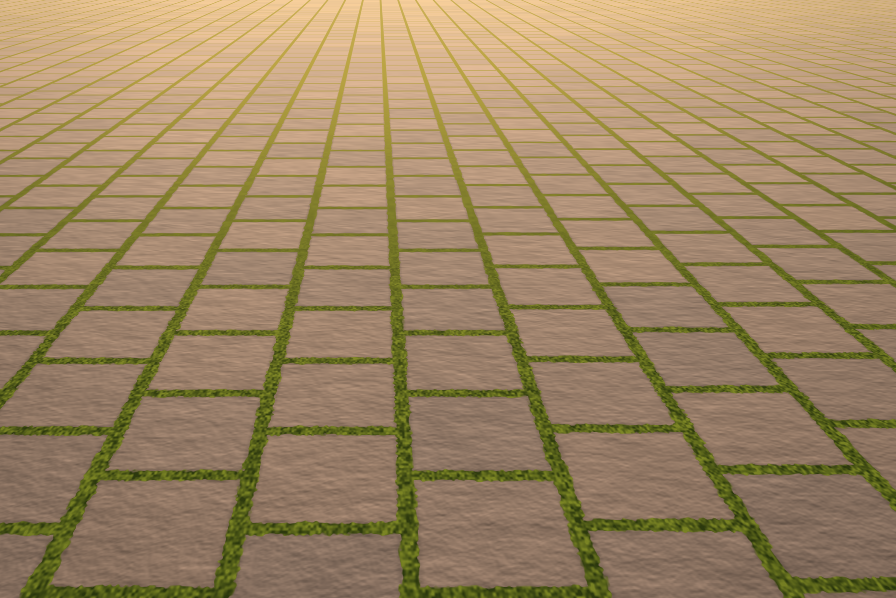
Write a WebGL 2 fragment shader that draws this texture.

```glsl
#version 300 es
precision highp float;
// Stone paving with grass joints, receding toward a warm low light.

#define HORIZON 0.1016      // height of the horizon above the top edge
#define VANISH_X 0.631      // vanishing point, in canvas heights
#define COLUMN_WIDTH 0.29
#define COLUMN_SHIFT 0.0525
#define ROW_SCALE 4.957
#define ROW_SHIFT 0.53
#define JOINT vec2(0.054, 0.051)
#define RAGGED 0.034
#define GLOW_FALLOFF 2.8

uniform vec2 u_resolution;
out vec4 fragColor;

float hash(vec2 p) {
  vec3 q = fract(p.xyx * 0.1031);
  q += dot(q, q.yzx + 33.33);
  return fract((q.x + q.y) * q.z);
}

float noise(vec2 p) {
  vec2 cell = floor(p), f = fract(p);
  f = f * f * (3.0 - 2.0 * f);
  return mix(mix(hash(cell), hash(cell + vec2(1, 0)), f.x),
             mix(hash(cell + vec2(0, 1)), hash(cell + vec2(1, 1)), f.x), f.y);
}

// Noise centred on zero that fades out once it is finer than a pixel.
float grain(vec2 ground, vec2 frequency, vec2 footprint) {
  vec2 size = footprint * frequency;
  float visible = 1.0 - smoothstep(0.5, 1.5, max(size.x, size.y));
  return (noise(ground * frequency) - 0.5) * visible;
}

float slate(vec2 p, vec2 footprint) {
  float sum = 0.0, gain = 0.4;
  vec2 frequency = vec2(4.0, 7.0);
  for (int i = 0; i < 5; i++) {
    sum += gain * grain(p, frequency, footprint);
    frequency *= 1.9;
    gain *= 0.8;
  }
  return sum;
}

// Joint coverage along one axis, tending to its mean when unresolved.
float joint(float coord, float halfWidth, float footprint) {
  float edge = 0.5 - abs(fract(coord) - 0.5);
  float soft = 0.55 * footprint + 0.003;
  float cover = 1.0 - smoothstep(halfWidth - soft, halfWidth + soft, edge);
  return mix(cover, 2.0 * halfWidth, smoothstep(0.3, 0.75, footprint));
}

void main() {
  vec2 p = gl_FragCoord.xy / u_resolution.y;
  float down = 1.0 - p.y;
  float depth = down + HORIZON;

  // Perspective ground plane: columns and rows
  vec2 ground = vec2(((p.x - VANISH_X) / depth - COLUMN_SHIFT) / COLUMN_WIDTH,
                     ROW_SCALE / depth);
  vec2 dx = dFdx(ground), dy = dFdy(ground);
  vec2 footprint = sqrt(dx * dx + dy * dy);

  // Running bond: every second column moves by half a stone
  float column = floor(ground.x);
  float row = ground.y - ROW_SHIFT - 0.5 * mod(column, 2.0)
            - 0.03 * clamp(column, 0.0, 4.0);
  vec2 stoneId = vec2(column, floor(row));
  float tone = hash(stoneId + 71.0) - 0.5;

  // Ragged joints
  float tuft = grain(ground, vec2(46.0, 34.0), footprint);
  float clump = grain(ground + 9.0, vec2(15.0, 11.0), footprint);
  vec2 width = JOINT + RAGGED * (0.7 * tuft + 0.6 * clump);
  float alongColumn = joint(ground.x, width.x, footprint.x);
  float alongRow = joint(row, width.y, footprint.y);
  float far = exp(-GLOW_FALLOFF * down);
  alongRow *= 1.0 - 0.35 * smoothstep(0.5, 0.85, far);
  float grassCover = max(alongColumn, alongRow);

  // Low light, strongest left of the centre at the top
  float side = p.x - 0.55;
  float glow = far * (1.0 - 0.22 * smoothstep(0.15, 0.95, side)
                          - 0.12 * smoothstep(0.15, 0.6, -side));

  // Stone with layered relief
  vec2 stonePoint = ground + stoneId.x * vec2(0.0, 3.7);
  float surface = slate(stonePoint, footprint);
  float relief = surface - slate(stonePoint + vec2(0.008, 0.02), footprint);
  vec3 stone = mix(vec3(0.525, 0.43, 0.365), vec3(0.98, 0.815, 0.665), glow);
  stone *= 1.0 + 0.06 * tone + 0.14 * surface + 0.5 * relief;
  stone += vec3(0.01, 0.0, -0.01) * tone;

  // Soft shade where stone meets grass
  vec2 edge = 0.5 - abs(fract(vec2(ground.x, row)) - 0.5) - JOINT;
  float shade = 1.0 - smoothstep(0.0, 0.03, min(edge.x, edge.y));
  stone *= 1.0 - 0.09 * shade * (1.0 - smoothstep(0.05, 0.2, footprint.y));

  // Grass with bright blades and dark gaps
  float blade = grain(ground + 3.0, vec2(62.0, 42.0), footprint);
  float lush = clamp(0.5 + 0.85 * blade + 0.65 * tuft + 0.3 * clump, 0.0, 1.0);
  vec3 nearGrass = mix(vec3(0.17, 0.22, 0.05), vec3(0.48, 0.52, 0.14), lush);
  vec3 grass = mix(nearGrass, vec3(0.74, 0.65, 0.27), smoothstep(0.04, 0.8, glow));

  // Golden haze along the top, gentle darkening at the lower corners
  vec3 color = mix(stone, grass, grassCover);
  float haze = 1.0 - smoothstep(0.0, 0.12, down);
  vec3 hazeColor = mix(vec3(0.70, 0.60, 0.37), vec3(0.93, 0.79, 0.50), glow);
  color = mix(color, hazeColor, 0.27 * haze);
  color *= 1.0 - 0.06 * smoothstep(0.45, 0.95, length(vec2(p.x - 0.75, down - 0.4)));
  fragColor = vec4(clamp(color, 0.0, 1.0), 1.0);
}
```
